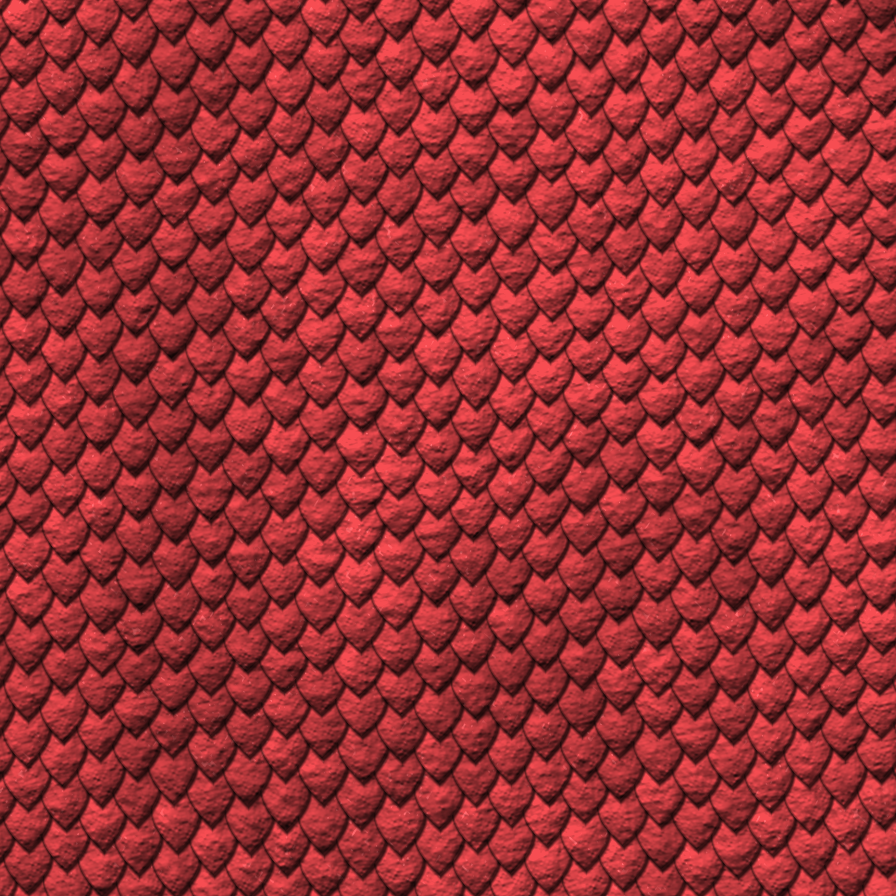
Write a Shadertoy shader that draws this pattern.

```glsl
// Overlapping red reptile scales with pointed tips, leathery bumps and crisp shadows

float hash(vec2 p) {
    return fract(sin(dot(p, vec2(127.1, 311.7))) * 43758.5453);
}

float noise(vec2 p) {
    vec2 i = floor(p), f = fract(p);
    f = f * f * (3.0 - 2.0 * f);
    return mix(mix(hash(i), hash(i + vec2(1, 0)), f.x),
               mix(hash(i + vec2(0, 1)), hash(i + vec2(1, 1)), f.x), f.y);
}

// Leather grain
float grain(vec2 p) {
    p *= vec2(3.0, 4.0);
    float sum = 0.0, amp = 0.45;
    for (int i = 0; i < 3; i++) {
        sum += amp * noise(p);
        p = mat2(1.6, 1.2, -1.2, 1.6) * p + 7.3;
        amp *= 0.56;
    }
    return sum;
}

// Approximate distance inside a scale whose tip is at the origin
float scaleDist(vec2 p) {
    float k = 1.0 - min(p.y / 0.84, 1.0);
    float halfWidth = 0.66 * (1.0 - pow(k, 1.7));
    return (halfWidth - abs(p.x)) / length(vec2(1.0, 1.33 * pow(k, 0.7)));
}

void mainImage(out vec4 fragColor, in vec2 fragCoord) {
    vec2 uv = fragCoord / iResolution.xy;

    // 24 staggered columns, 20 scales down each, gently warped
    vec2 q = uv * vec2(24.0, 20.0) - vec2(0.66, 0.0);
    q += 0.25 * (vec2(noise(uv * 6.0), noise(uv * 6.0 + 31.0)) - 0.5);
    float aa = 13.0 / iResolution.y;

    // Surface slope of the grain
    float g = grain(q);
    vec2 slope = vec2(grain(q + vec2(0.03, 0.0)) - g,
                      grain(q + vec2(0.0, 0.03)) - g) / 0.03;

    // Broad patches of tone and tiny pale flecks
    float tone = 0.87 + 0.25 * noise(uv * 5.0 + 3.0);
    float fleck = smoothstep(0.78, 1.0, noise(mat2(0.8, 0.6, -0.6, 0.8) * q * 11.0))
                * smoothstep(0.45, 0.8, noise(q * 1.7));

    float lum = 0.1;
    vec3 light = normalize(vec3(-0.28, 0.62, 0.72));

    // Paint half rows upward, so that upper scales cover lower ones
    for (int j = -3; j <= 1; j++) {
        float row = floor(2.0 * q.y) + float(j);
        float parity = mod(row, 2.0);
        float column = 2.0 * floor((q.x - parity) * 0.5 + 0.5) + parity;
        vec2 id = vec2(column, row);

        vec2 jitter = vec2(hash(id), hash(id + 57.0)) - 0.5;
        vec2 p = q - vec2(column, row * 0.5) - jitter * vec2(0.08, 0.10);

        // Shadow falls below, slightly to the right
        float shade = smoothstep(-0.07, 0.03, scaleDist(p + vec2(-0.04, 0.06)));
        lum *= 1.0 - 0.72 * shade;

        // Domed, grainy surface
        float d = scaleDist(p);
        vec2 dome = vec2(p.x * 1.05, min((p.y - 0.68) * 0.9, 0.15));
        vec3 normal = normalize(vec3(dome - slope * 0.125, 1.0));
        float lit = 0.08 + 0.97 * max(dot(normal, light), 0.0);
        lit *= tone * (0.93 + 0.14 * hash(id + 19.0)) * (0.86 + 0.28 * g);
        lit *= mix(0.55, 1.0, smoothstep(0.0, 0.07, d));
        lum = mix(lum, lit, smoothstep(-aa, aa, d));
    }

    vec3 color = vec3(1.0, 0.31, 0.33) * min(lum, 0.97);
    color += vec3(0.2, 0.18, 0.18) * fleck * lum;
    fragColor = vec4(clamp(color, 0.0, 1.0), 1.0);
}
```
